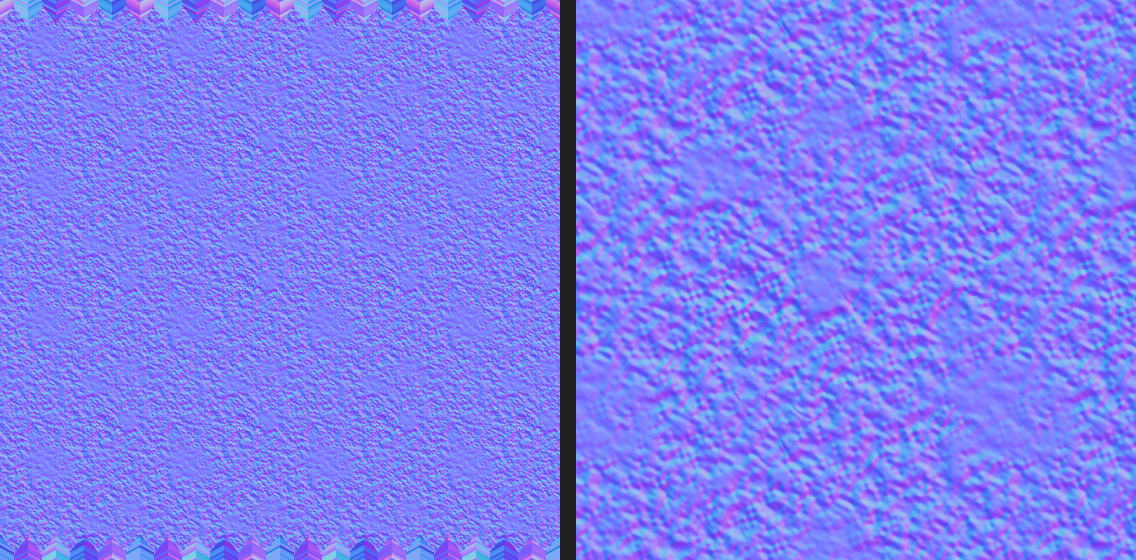
Left: the whole. Right: its middle third, enlarged.
Write a three.js fragment shader that draws this texture map.

```glsl
// Tangent-space normal map of rough stucco, tiled 4 by 4, with striped pointed trim along top and bottom.
varying vec2 vUv;

const float TILES = 4.0;                // stucco repeats across and down
const vec2 WRINKLES = vec2(23.0, 16.0); // cells per tile on the two diagonals
const vec2 CREASES = vec2(10.0, 5.0);   // long thin furrows, same diagonals
const float CREASE_WIDTH = 0.17;
const float LUMPS = 20.0;               // cells per tile on a turned grid
const float GRIT = 36.0;                // finest cells on the opposite turned grid
const vec2 RELIEF = vec2(0.0122, 0.0136);
const float STEEP_LIMIT = 0.9;          // how strongly steep slopes are softened
const float SAMPLE_STEP = 0.004;        // slope sampling distance, in tiles
const float TEETH = 20.0;               // trim points across the canvas
const float TEETH_PER_REPEAT = 5.0;
const float TOP_DEPTH = 0.046;
const float BOTTOM_DEPTH = 0.044;
const float TOOTH_STEEPNESS = 1.35;
const float STRIPE_SLOPE = 0.55;
const float STRIPE_WIDTH = 0.0046;
const float TRIM_TILT = 0.52;
const float EDGE = 0.0012;

float hash(vec2 p) {
  vec3 q = fract(vec3(p.xyx) * 0.1031);
  q += dot(q, q.yzx + 33.33);
  return fract((q.x + q.y) * q.z);
}

// Value noise that wraps after a whole number of cells
float tiledNoise(vec2 p, vec2 period) {
  vec2 i = floor(p);
  vec2 f = fract(p);
  f = f * f * (3.0 - 2.0 * f);
  vec2 a = mod(i, period);
  vec2 b = mod(i + 1.0, period);
  return mix(mix(hash(a), hash(vec2(b.x, a.y)), f.x),
             mix(hash(vec2(a.x, b.y)), hash(b), f.x), f.y);
}

// Plaster height; whole-number turns of the grid keep every layer tileable
float stuccoHeight(vec2 p) {
  vec2 diagonal = vec2(p.x + p.y, p.x - p.y);
  vec2 turned = vec2(2.0 * p.x + p.y, 2.0 * p.y - p.x);
  vec2 turnedBack = vec2(2.0 * p.x - p.y, 2.0 * p.y + p.x);
  float lumps = tiledNoise(turned * LUMPS + 7.3, vec2(LUMPS));
  float n = 0.38 * tiledNoise(diagonal * WRINKLES, WRINKLES);
  n += 0.34 * lumps;
  n += 0.28 * tiledNoise(turnedBack * GRIT + 3.7, vec2(GRIT));
  float furrow = tiledNoise(diagonal * CREASES + 5.1, CREASES) + 0.3 * (lumps - 0.5);
  float crease = smoothstep(0.0, CREASE_WIDTH, abs(furrow - 0.5));
  return smoothstep(0.22, 0.75, n) + 0.35 * n + 0.28 * crease;
}

// Distance to a spot, measured around the tile edges
float spotDistance(vec2 p, vec2 centre) {
  return length((fract(p - centre + 0.5) - 0.5) * vec2(0.85, 1.0));
}

float spot(vec2 p, vec2 centre, float radius, float ragged) {
  return 1.0 - smoothstep(0.4, 1.4, spotDistance(p, centre) / radius + ragged);
}

// Trowelled smooth areas and coarser areas within one tile
float roughness(vec2 p) {
  float ragged = 1.5 * (tiledNoise(p * 18.0, vec2(18.0)) - 0.5);
  float broad = tiledNoise(p * 9.0 + 2.4, vec2(9.0));
  float worn = spot(p, vec2(0.31, 0.72), 0.14, ragged);
  worn = max(worn, spot(p, vec2(0.68, 0.25), 0.08, ragged));
  worn = max(worn, spot(p, vec2(0.96, 0.36), 0.07, ragged));
  worn = max(worn, spot(p, vec2(0.92, 0.99), 0.05, ragged));
  float coarse = spot(p, vec2(0.77, 0.98), 0.14, ragged);
  return mix(0.7, 1.3, broad) * (1.0 - 0.72 * worn) + 0.4 * coarse * (1.0 - worn);
}

vec2 stuccoSlope(vec2 p) {
  vec2 e = vec2(SAMPLE_STEP, 0.0);
  vec2 rise = vec2(stuccoHeight(p + e.xy) - stuccoHeight(p - e.xy),
                   stuccoHeight(p + e.yx) - stuccoHeight(p - e.yx));
  vec2 slope = -rise / (2.0 * SAMPLE_STEP) * RELIEF * roughness(p);
  return slope / (1.0 + STEEP_LIMIT * length(slope));
}

// Trim: xy is the surface slope, z the coverage; inset is the distance from the canvas edge
vec3 trim(float x, float inset, float depth, float row) {
  float column = floor(x * TEETH + 0.5);
  float id = mod(column, TEETH_PER_REPEAT);
  float across = (x * TEETH - column) / TEETH;
  float reach = depth * (0.92 + 0.16 * hash(vec2(id, row + 5.0)));
  float cover = 1.0 - smoothstep(-EDGE, EDGE, inset + TOOTH_STEEPNESS * abs(across) - reach);

  // Chevron bands, each with its own tilt
  float band = (inset + STRIPE_SLOPE * abs(across)) / STRIPE_WIDTH;
  float index = floor(band);
  vec2 key = vec2(id * 7.0 + row * 43.0, index);
  float shade = mix(hash(key), hash(key + vec2(0.0, 1.0)), smoothstep(0.75, 1.0, fract(band)));
  float side = 2.0 * smoothstep(-EDGE, EDGE, across) - 1.0;
  float angle = 2.7 + 2.4 * (id - 4.0) + 3.14 * row + 0.45 * side + 2.2 * (shade - 0.5);
  float tilt = TRIM_TILT * (0.35 + 1.2 * shade);
  return vec3(tilt * vec2(cos(angle), sin(angle)), cover);
}

void main() {
  vec2 slope = stuccoSlope(vUv * TILES);
  vec3 top = trim(vUv.x, 1.0 - vUv.y, TOP_DEPTH, 0.0);
  vec3 bottom = trim(vUv.x, vUv.y, BOTTOM_DEPTH, 1.0);
  slope = mix(slope, top.xy, top.z);
  slope = mix(slope, bottom.xy, bottom.z);

  // Pack the unit normal into colour
  vec3 normal = normalize(vec3(slope, 1.0));
  gl_FragColor = vec4(normal * 0.5 + 0.5, 1.0);
}
```
